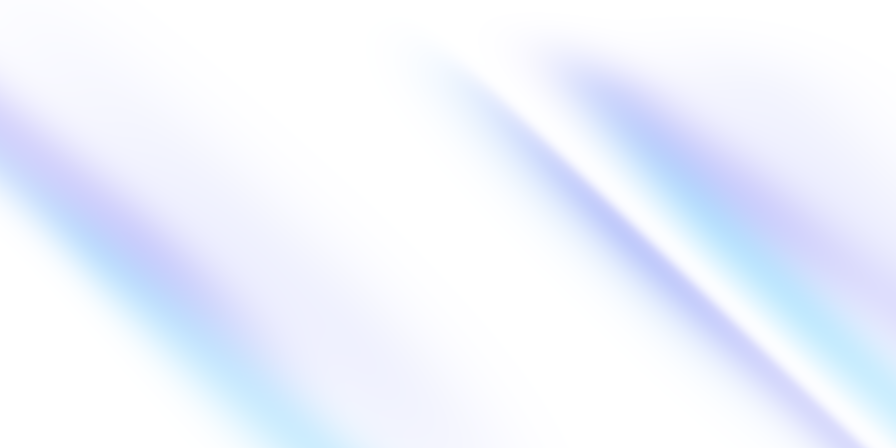
This background is drawn by a Shadertoy shader. Its source:

```glsl
// Soft diagonal ribbons of violet, cyan and blue light on a white ground.
// Each ribbon is a two-sided Gaussian across a slanted axis, faded along x;
// ribbons subtract their tint from white, so overlaps deepen into blue.

const vec3 VIOLET_ABSORB = vec3(0.150, 0.160, 0.012);
const vec3 CYAN_ABSORB   = vec3(0.190, 0.060, 0.002);
const vec3 BLUE_ABSORB   = vec3(0.115, 0.062, 0.004);
const vec3 HAZE_ABSORB   = vec3(0.062, 0.056, 0.004);

const float LEFT_SLOPE   = 0.90;
const float RIGHT_SLOPE  = 0.96;
const float CREASE_SHIFT = 0.88;   // moves the right axis onto the crease
const float CREASE_WIDTH = 0.032;
const float CREASE_CLEAR = 0.72;   // how much tint the crease removes
const float TOP_FADE     = 0.22;

// Gaussian profile with separate widths above and below its centre.
float ribbon(float across, float centre, float widthUp, float widthDown) {
    float d = across - centre;
    float t = d / (d < 0.0 ? widthUp : widthDown);
    return exp(-t * t);
}

// Smooth rise between a and b.
float rise(float a, float b, float x) { return smoothstep(a, b, x); }

// Smooth fall between a and b.
float fall(float a, float b, float x) { return 1.0 - smoothstep(a, b, x); }

// Left group: violet over cyan, with a broad haze on its upper side.
vec3 leftBeam(vec2 p) {
    float across = p.y - LEFT_SLOPE * p.x;
    float spread = rise(0.0, 0.6, p.x);

    float violet = ribbon(across, 0.285 - 0.08 * p.x, 0.105, 0.11)
                 * fall(0.28, 0.80, p.x);
    float cyan = ribbon(across, 0.375, mix(0.07, 0.11, spread), mix(0.075, 0.12, spread))
               * mix(0.5, 0.95, rise(0.0, 0.25, p.x));
    float haze = ribbon(across, 0.06, 0.19, 0.24)
               * rise(-0.25, 0.6, p.x) * fall(0.75, 1.4, p.x);

    return violet * VIOLET_ABSORB + cyan * CYAN_ABSORB + haze * HAZE_ABSORB;
}

// Right group: two panels of light that meet at a pale crease.
vec3 rightBeam(vec2 p) {
    float across = p.y - RIGHT_SLOPE * p.x + CREASE_SHIFT;

    // Panel below the crease
    float lowerViolet = ribbon(across, 0.045, 0.035, 0.085)
                      * rise(0.95, 1.40, p.x) * mix(1.0, 0.8, rise(1.5, 1.9, p.x));
    float lowerBlue = ribbon(across, 0.085, 0.06, 0.125)
                    * rise(0.72, 1.25, p.x) * mix(1.0, 0.35, rise(1.4, 1.8, p.x));

    // Panel above the crease
    float upperCyan = ribbon(across, -0.145, 0.10, 0.095)
                    * 1.2 * rise(1.15, 1.62, p.x) * mix(1.0, 0.85, rise(1.75, 2.0, p.x));
    float upperViolet = ribbon(across, -0.19 - 0.22 * (p.x - 1.25), 0.105, 0.105)
                      * rise(0.98, 1.48, p.x) * mix(1.0, 0.55, rise(1.65, 2.0, p.x));
    float haze = ribbon(across, -0.48, 0.22, 0.22) * rise(1.15, 1.9, p.x);

    vec3 absorbed = (lowerViolet + upperViolet) * VIOLET_ABSORB
                  + lowerBlue * BLUE_ABSORB
                  + upperCyan * CYAN_ABSORB
                  + haze * HAZE_ABSORB;
    float crease = ribbon(across, -0.005, CREASE_WIDTH, CREASE_WIDTH);
    return absorbed * (1.0 - CREASE_CLEAR * crease) * rise(0.0, TOP_FADE, p.y);
}

void mainImage(out vec4 fragColor, in vec2 fragCoord) {
    // p.x runs 0 to 2 rightward, p.y runs 0 to 1 downward
    vec2 uv = fragCoord / iResolution.xy;
    vec2 p = vec2(2.0 * uv.x, 1.0 - uv.y);

    vec3 color = vec3(1.0) - leftBeam(p) - rightBeam(p);
    fragColor = vec4(clamp(color, 0.0, 1.0), 1.0);
}
```
